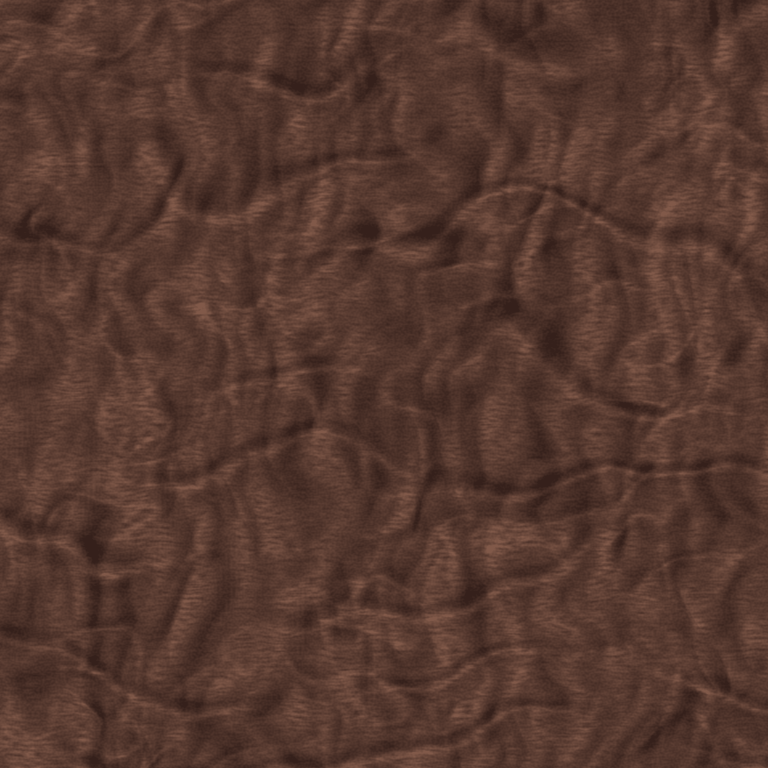
Give the GLSL for this texture, as a WebGL 2 fragment shader.

```glsl
#version 300 es
precision highp float;
// Quilted dark brown wood veneer: puckered pillows, long seams and fine cross grain.

uniform vec2 u_resolution;
out vec4 fragColor;

const vec3 MID_BROWN = vec3(0.337, 0.224, 0.185);
const vec3 TONE_STEP = vec3(0.056, 0.042, 0.034);

float hash(vec2 cell) {
    return fract(sin(dot(cell, vec2(127.1, 311.7))) * 43758.5453);
}

float cornerSlope(vec2 cell, vec2 offset) {
    float angle = 6.28318 * hash(cell);
    return dot(vec2(cos(angle), sin(angle)), offset);
}

// Gradient noise, centred on zero
float noise(vec2 p) {
    vec2 cell = floor(p);
    vec2 f = p - cell;
    vec2 s = f * f * f * (f * (f * 6.0 - 15.0) + 10.0);
    vec2 right = vec2(1.0, 0.0);
    vec2 up = vec2(0.0, 1.0);
    float low = mix(cornerSlope(cell, f), cornerSlope(cell + right, f - right), s.x);
    float high = mix(cornerSlope(cell + up, f - up), cornerSlope(cell + 1.0, f - 1.0), s.x);
    return mix(low, high, s.y);
}

float bump(float x, float width) {
    return exp(-x * x / (width * width));
}

vec2 warp(vec2 p, float scale, float amount) {
    vec2 q = p * scale;
    return p + amount * vec2(noise(q + 17.3), noise(q + 51.9));
}

// Rounded pillows that meet in narrow valleys
float pillowHeight(vec2 p) {
    return abs(noise(p * vec2(12.0, 9.0) + 5.2))
         + 0.6 * abs(noise(p * vec2(25.0, 14.0) + 31.7));
}

float pillowShade(vec2 p) {
    vec2 reach = vec2(0.004, -0.003);
    float slope = pillowHeight(p + reach) - pillowHeight(p - reach);
    float sheen = noise(p * vec2(27.0, 12.0) + 73.1);
    return 4.8 * slope + 2.1 * sheen;
}

// Short curved wrinkles: a pale rim with a shadow beside it
float wrinkles(vec2 p) {
    float n = noise(p * vec2(9.0, 14.0) + 11.4);
    float presence = smoothstep(-0.2, 0.25, noise(p * 6.0 + 90.5));
    return presence * (0.95 * bump(n, 0.06) - 0.8 * bump(n - 0.16, 0.11));
}

// Long wandering seams, broken up along their length
float seams(vec2 p) {
    float level = p.y * 7.5 + 1.4 * noise(p * vec2(2.6, 3.5) + 3.7)
                + 0.4 * noise(p * vec2(8.0, 5.0) + 44.2);
    float row = floor(level + 0.5);
    float d = level - row;
    float presence = smoothstep(-0.2, 0.15, noise(vec2(p.x * 3.2, row * 7.37 + 0.5)));
    float shadow = 1.5 * bump(d - 0.1, 0.085) + 0.4 * bump(d + 0.17, 0.07);
    return presence * (1.1 * bump(d + 0.04, 0.045) - shadow);
}

// Thin horizontal fibres
float fibres(vec2 p) {
    return noise(p * vec2(70.0, 265.0)) + 0.6 * noise(p * vec2(34.0, 170.0) + 8.6);
}

void main() {
    vec2 p = gl_FragCoord.xy / u_resolution.y;
    vec2 folded = warp(warp(p, 5.0, 0.06), 15.0, 0.018);

    // Relief and slow drift of tone
    float relief = pillowShade(folded) + wrinkles(folded) + seams(warp(p, 13.0, 0.012));
    relief += 0.9 * noise(p * vec2(3.0, 4.0) + 60.8);

    // Fibres show most on the lit slopes
    float lit = smoothstep(-0.8, 1.6, relief);
    float grain = fibres(warp(p, 18.0, 0.006)) * mix(0.6, 2.3, lit);
    float pores = 0.9 * noise(p * vec2(290.0, 330.0) + 4.1);

    float tone = 0.12 + 0.95 * relief + grain + pores;
    tone = clamp(tone, -2.3, 3.0);
    fragColor = vec4(MID_BROWN + TONE_STEP * tone, 1.0);
}
```
